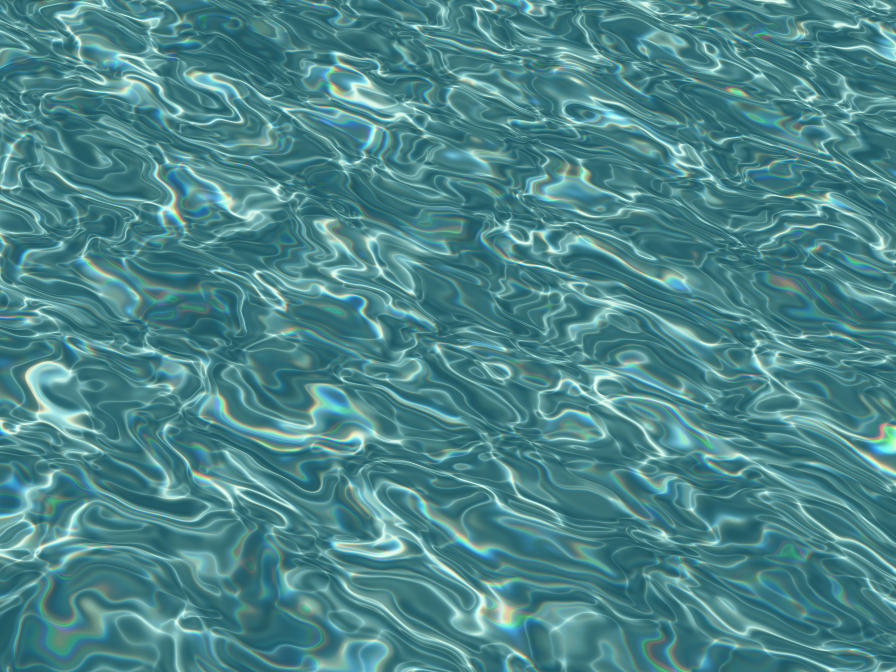
Give the GLSL for this texture, as a WebGL 1 fragment shader.

```glsl
precision highp float;
// Sunlit rippling pool water: slanted caustic nets and rings shrinking into the distance.

uniform vec2 u_resolution;

// Water tones from shade to glint
const vec3 DEEP  = vec3(0.11, 0.33, 0.37);
const vec3 SHADE = vec3(0.17, 0.41, 0.44);
const vec3 TEAL  = vec3(0.25, 0.48, 0.49);
const vec3 MID   = vec3(0.31, 0.56, 0.58);
const vec3 HAZE  = vec3(0.41, 0.62, 0.60);
const vec3 AQUA  = vec3(0.44, 0.69, 0.71);
const vec3 PALE  = vec3(0.60, 0.83, 0.80);
const vec3 GLINT = vec3(0.90, 0.99, 0.94);

// Wave layout: cells per canvas height, and their growth with distance
const vec2 NEAR_CELLS = vec2(10.0, 17.0);
const vec2 FAR_GROWTH = vec2(6.0, 11.0);
const float SLANT = 0.32;
const float CONTRAST = 1.7;
const float LINE_SHARPNESS = 3.0;
const float RIDGE_MEAN = 0.27;
const float FRINGE = 0.045;
const float NOISE_GAIN = 4.7;

float hash(vec2 p) {
  return fract(sin(dot(p, vec2(127.1, 311.7))) * 43758.5453);
}

// Slope of one lattice corner, applied to the offset from it
float corner(vec2 cell, vec2 offset) {
  float angle = 6.2832 * hash(cell);
  return dot(vec2(cos(angle), sin(angle)), offset);
}

// Gradient noise scaled to roughly unit deviation
float noise(vec2 p) {
  vec2 i = floor(p);
  vec2 f = p - i;
  vec2 w = f * f * f * (f * (f * 6.0 - 15.0) + 10.0);
  vec2 e = vec2(1.0, 0.0);
  float low = mix(corner(i, f), corner(i + e.xy, f - e.xy), w.x);
  float high = mix(corner(i + e.yx, f - e.yx), corner(i + e.xx, f - e.xx), w.x);
  return NOISE_GAIN * mix(low, high, w.y);
}

// Bright line along the zero contour, centred on its mean
float ridge(float n, float sharpness) {
  return exp(-abs(n) * sharpness) - RIDGE_MEAN;
}

// Canvas position to water surface, with slant and perspective
vec2 surface(vec2 p) {
  float depth = p.y + SLANT * p.x;
  float across = p.x * (NEAR_CELLS.x + FAR_GROWTH.x * p.y);
  return vec2(across, depth * (NEAR_CELLS.y + FAR_GROWTH.y * depth));
}

// Bend the surface with slow swell and quick ripples
vec2 bend(vec2 q) {
  vec2 swell = vec2(noise(q * 0.45 + 7.3), noise(q * 0.45 + 31.9));
  vec2 ripple = vec2(noise(q * 1.3 + 53.1), noise(q * 1.3 + 81.7));
  return q + 0.38 * swell + 0.10 * ripple;
}

// Light gathered by the waves, about zero mean and unit deviation
float caustics(vec2 q, float patches) {
  float broad = noise(q * 0.8 + 11.5);
  float fine = noise(q * vec2(1.5, 1.9) + 0.25 * broad + 43.2);
  float streak = noise(q * vec2(1.7, 3.1) + 67.8);
  float net = 2.3 * ridge(broad, LINE_SHARPNESS) * (1.0 + 0.3 * patches);
  float mesh = 1.6 * ridge(fine, LINE_SHARPNESS);
  float rings = 0.32 * sin(5.5 * broad + 1.5 * fine);
  return net + mesh + rings + 0.32 * streak + 0.34 * patches;
}

// One ramp step, per channel
vec3 blend(vec3 from, vec3 to, float start, float end, vec3 t) {
  return mix(from, to, clamp((t - start) / (end - start), 0.0, 1.0));
}

// Stops lie at the cumulative share of each tone
vec3 waterColor(vec3 t) {
  vec3 c = blend(DEEP, SHADE, 0.0, 0.115, t);
  c = blend(c, TEAL, 0.115, 0.335, t);
  c = blend(c, MID, 0.335, 0.54, t);
  c = blend(c, HAZE, 0.54, 0.71, t);
  c = blend(c, AQUA, 0.71, 0.845, t);
  c = blend(c, PALE, 0.845, 0.95, t);
  return blend(c, GLINT, 0.95, 1.0, t);
}

vec3 water(vec2 p) {
  vec2 q = bend(surface(p));
  float patches = noise(q * 0.38 + 19.4);
  // Refraction parts red and blue by a varying amount
  vec2 shift = FRINGE * vec2(0.5, 1.0) * (0.5 + 0.6 * noise(q * 0.6 + 97.0));
  vec3 light = vec3(caustics(q - shift, patches),
                    caustics(q, patches),
                    caustics(q + shift, patches));
  return waterColor(1.0 / (1.0 + exp(-CONTRAST * light)));
}

void main() {
  // Average four points per pixel for smooth edges
  vec3 sum = vec3(0.0);
  for (int k = 0; k < 4; k++) {
    float n = float(k);
    vec2 jitter = vec2(mod(n, 2.0), floor(n * 0.5)) * 0.5 - 0.25;
    vec2 p = (gl_FragCoord.xy + jitter - vec2(0.5 * u_resolution.x, 0.0)) / u_resolution.y;
    sum += water(p);
  }
  gl_FragColor = vec4(sum * 0.25, 1.0);
}
```
